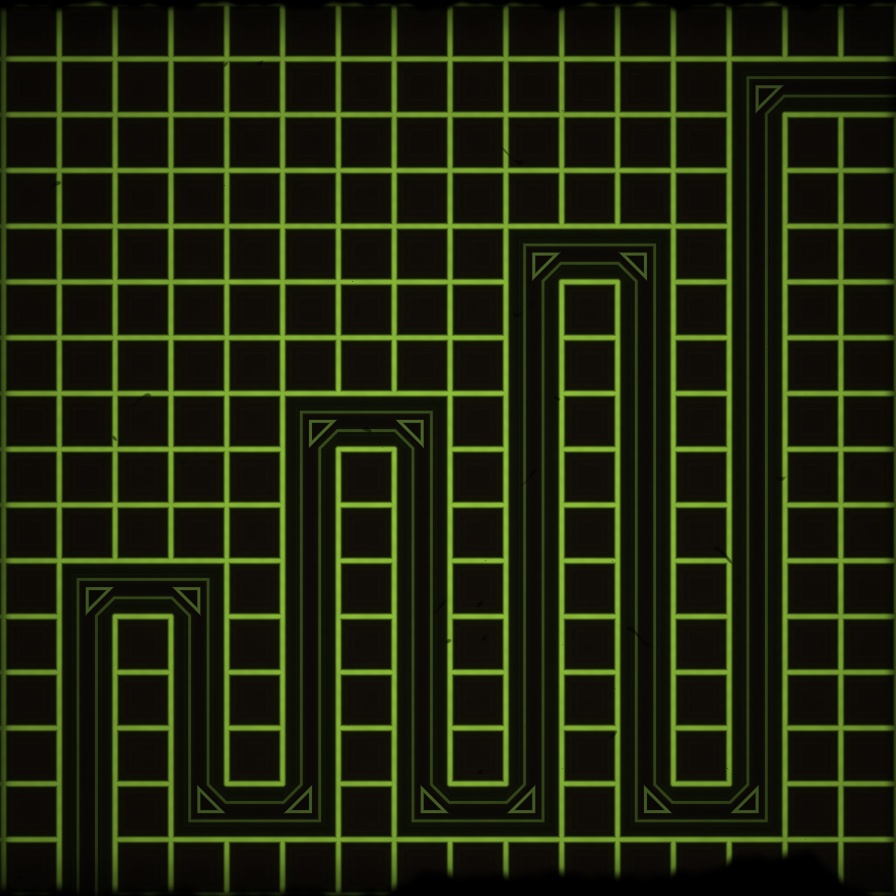
Write a WebGL 1 fragment shader that draws this pattern.

```glsl
precision highp float;
uniform vec2 u_resolution;

vec2 hash2(vec2 p) {
  return fract(sin(vec2(dot(p, vec2(127.1, 311.7)), dot(p, vec2(269.5, 183.3)))) * 4375.85);
}

// 1 where a cell (column, row from the top) belongs to the winding track
float track(vec2 cell) {
  float turn = floor((cell.x - 0.5) / 4.0);
  float phase = cell.x - 1.0 - 4.0 * turn;
  float top = 10.0 - 3.0 * turn;
  if (cell.x < 0.5) return 0.0;
  if (cell.x > 13.5) return 1.0 - step(0.5, abs(cell.y - 1.0));
  if (phase > 2.5) return 1.0 - step(0.5, abs(cell.y - 14.0));
  if (phase > 0.5 && phase < 1.5) return 1.0 - step(0.5, abs(cell.y - top));
  float bottom = cell.x < 1.5 ? 17.0 : 14.0;
  return step(top - 0.5, cell.y) * step(cell.y, bottom + 0.5);
}

float stroke(float d, float halfWidth, float aa) {
  return 1.0 - smoothstep(halfWidth - aa, halfWidth + aa, d);
}

// Distance to the grid edges, left out between two track cells
float gridDistance(vec2 cell, vec2 q, float here) {
  vec2 side = vec2(q.x < 0.0 ? -1.0 : 1.0, q.y < 0.0 ? -1.0 : 1.0);
  vec2 edge = 0.5 - abs(q);
  float d = 1.0;
  if (here * track(cell + vec2(side.x, 0.0)) < 0.5) d = edge.x;
  if (here * track(cell + vec2(0.0, side.y)) < 0.5) d = min(d, edge.y);
  if (here * track(cell + side) < 0.5) d = min(d, length(edge));
  return d;
}

// Sparse dark specks scattered by cellular noise
float specks(vec2 p) {
  vec2 id = floor(p);
  vec2 d = fract(p) - 0.3 - 0.4 * hash2(id);
  float size = 0.1 * step(0.95, hash2(id + 7.0).x);
  return 1.0 - smoothstep(size * 0.4, size + 0.01, length(d * vec2(0.7, 1.3)));
}

void main() {
  vec2 uv = gl_FragCoord.xy / u_resolution;
  vec2 g = vec2(uv.x, 1.0 - uv.y) * vec2(16.05, 16.07) - vec2(0.062, 0.057);
  float aa = 0.7 * 16.05 / u_resolution.x;
  vec2 cell = floor(g);
  vec2 q = fract(g) - 0.5;
  float here = track(cell);

  // Tiles with faint nested squares
  float box = max(abs(q.x), abs(q.y));
  vec3 color = mix(vec3(0.062, 0.046, 0.030), vec3(0.044, 0.048, 0.016), smoothstep(0.34, 0.40, box));
  color += vec3(0.014, 0.012, 0.006) * (stroke(abs(box - 0.35), 0.01, 0.025) + stroke(abs(box - 0.23), 0.01, 0.025));

  // Track rails, with chamfered inner corners and triangle marks
  if (here > 0.5) {
    float left = track(cell - vec2(1.0, 0.0));
    float right = track(cell + vec2(1.0, 0.0));
    float up = track(cell - vec2(0.0, 1.0));
    float down = track(cell + vec2(0.0, 1.0));
    float across = left + right > 0.5 ? q.y : q.x;
    float lane = abs(across) - 0.165;
    float rail = abs(lane);
    float mark = 1.0;
    if (left + right > 0.5 && up + down > 0.5) {
      vec2 p = q * vec2(right - left, down - up);
      float slant = p.x + p.y;
      float corner = min(p.x, p.y);
      float outer = corner + 0.165;
      float inner = min(corner - 0.165, (slant - 0.65) * 0.707);
      lane = max(-outer, inner);
      rail = min(abs(outer), abs(inner));
      mark = abs(max(-corner, (slant - 0.41) * 0.707));
    }
    color = mix(vec3(0.046, 0.037, 0.024), vec3(0.044, 0.052, 0.020), smoothstep(-0.03, 0.03, lane));
    color += vec3(0.04, 0.055, 0.016) * exp(-rail * 26.0);
    color += vec3(0.016, 0.022, 0.006) * stroke(abs(lane - 0.09), 0.008, aa);
    color = mix(color, vec3(0.21, 0.285, 0.10), stroke(rail, 0.025, aa));
    color = mix(color, vec3(0.29, 0.39, 0.15), stroke(mark, 0.027, aa));
  }

  // Bright grid with a soft shoulder and a short glow
  float edge = gridDistance(cell, q, here);
  color += vec3(0.08, 0.11, 0.02) * exp(-edge * 16.0);
  color = mix(color, vec3(0.53, 0.715, 0.215), stroke(edge, 0.047, 0.03));

  // Wear, uneven light and ragged black borders
  float ripple = sin(uv.x * 43.0) + sin(uv.x * 91.0 + 1.7) + 0.6 * sin(uv.x * 217.0);
  float grain = sin(g.x * 9.0 + 2.0 * sin(g.y * 7.0)) * sin(g.y * 11.0 + sin(g.x * 13.0));
  color *= 0.98 + 0.03 * grain;
  color *= 1.0 - 0.5 * specks(g * 1.35 + 0.2 * sin(g.yx * 8.0));
  vec2 c = uv - vec2(0.52, 0.45);
  color *= 1.05 - 0.9 * dot(c, c);
  float topBand = 0.007 + 0.002 * ripple;
  float lowBand = 0.004 + 0.018 * smoothstep(0.42, 0.48, uv.x) * (1.0 - smoothstep(0.92, 0.97, uv.x));
  lowBand += 0.022 * smoothstep(0.77, 0.84, uv.x) * (1.0 - smoothstep(0.9, 0.94, uv.x)) + 0.002 * ripple;
  color *= smoothstep(topBand - 0.004, topBand + 0.006, 1.0 - uv.y);
  color *= smoothstep(lowBand - 0.006, lowBand + 0.010, uv.y);
  color *= mix(0.6, 1.0, smoothstep(0.0, 0.06, min(uv.y, 1.0 - uv.y)));
  color *= mix(0.5, 1.0, smoothstep(0.0, 0.015, min(uv.x, 1.0 - uv.x)));
  gl_FragColor = vec4(color, 1.0);
}
```
